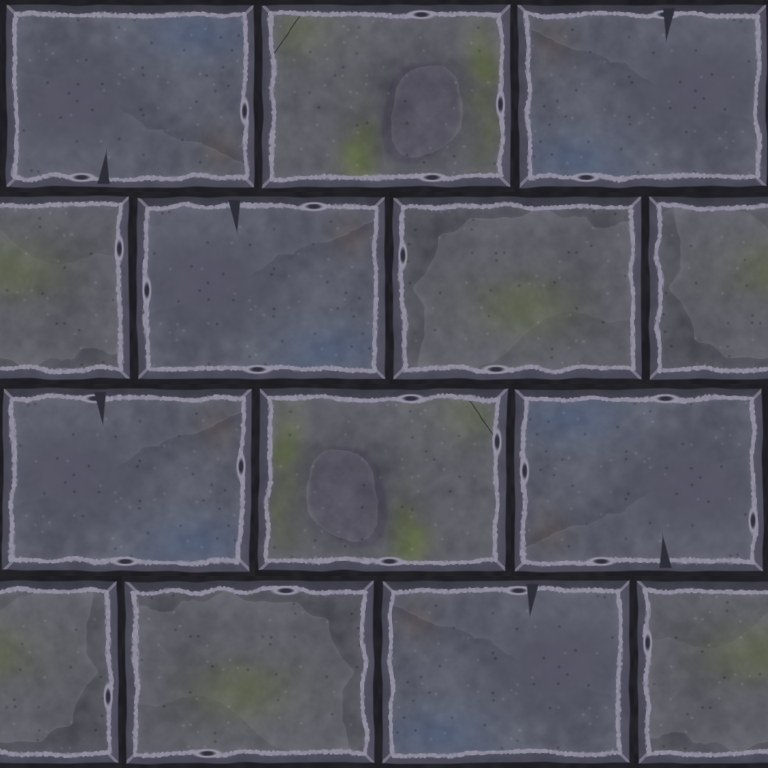
A Shadertoy shader for this texture:

```glsl
// A wall of painted slate blocks: four staggered rows of three, with bevels and pale worn rims.
// Each block has a cracked, mossy or flaked face, mirrored for variety.
// Box distances shape the rims; value noise wobbles the edges and mottles the stone.
#define ROWS 4.0
#define COLUMNS 3.0
#define BLOCK_HALF vec2(0.645, 0.474)
#define BEVEL 0.05
#define RIM_WIDTH 0.0115
#define WOBBLE 0.032
#define MOTTLE 0.085
#define MORTAR_COLOR vec3(0.125, 0.125, 0.145)
#define RIM_COLOR vec3(0.57, 0.56, 0.63)
#define SLATE_COLOR vec3(0.345, 0.355, 0.402)
#define STONE_COLOR vec3(0.362, 0.364, 0.392)
#define MOSS_COLOR vec3(0.365, 0.405, 0.265)

// Start of each row; face * 4 + mirror bits (1: x, 2: y) of each block
const float SHIFT[4] = float[4](0.012, 0.693, -0.006, 0.635);
const int FACE[12] = int[12](3, 4, 0, 1, 8, 10, 1, 5, 2, 9, 0, 11);

float hash(vec2 p) {
    vec3 q = fract(p.xyx * 0.1031);
    q += dot(q, q.yzx + 33.33);
    return fract((q.x + q.y) * q.z);
}

float noise(vec2 p) {
    vec2 i = floor(p), f = fract(p);
    f = f * f * (3.0 - 2.0 * f);
    return mix(mix(hash(i), hash(i + vec2(1, 0)), f.x),
               mix(hash(i + vec2(0, 1)), hash(i + vec2(1, 1)), f.x), f.y);
}

float fbm(vec2 p) {
    float sum = 0.0;
    for (float amp = 0.5; amp > 0.03; amp *= 0.5) {
        sum += amp * noise(p);
        p = mat2(1.6, 1.2, -1.2, 1.6) * p + 7.3;
    }
    return sum;
}

float box(vec2 p, vec2 b) {
    vec2 d = abs(p) - b;
    return length(max(d, 0.0)) + min(max(d.x, d.y), 0.0);
}

// Antialiased coverage of a distance
float fill(float d) {
    float s = 0.002 + 3.0 / iResolution.y;
    return 1.0 - smoothstep(-s, s, d);
}

// Soft elliptical stain
float spot(vec2 p, vec2 c, vec2 r) { p = (p - c) / r; return exp(-dot(p, p)); }

// Shadow on the negative side of an edge, faint light along it
float ledge(float d, float reach) {
    return 0.022 * exp(-abs(d) * 70.0) - 0.055 * fill(d) * exp(min(d, 0.0) / reach);
}

vec3 stoneFace(vec2 p, int kind) {
    vec2 s = p + float(kind + 1) * 19.0;
    float cloud = fbm(s * 3.0) - 0.48;
    float rough = (cloud + fbm(s * 17.0) - 0.48) * MOTTLE;
    vec3 col = kind == 0 ? SLATE_COLOR : STONE_COLOR;
    vec2 w = p + 0.16 * vec2(cloud, fbm(s * 3.0 + 40.0) - 0.48);
    if (kind == 0) {          // crease, smooth patch, blue and rust stains
        float even = spot(p, vec2(0.3, 0.04), vec2(0.32, 0.24));
        col += ledge(p.y - 0.125 + 0.42 * p.x - 0.25 * cloud, 0.12) * smoothstep(0.2, 0.5, noise(s * 4.0));
        col = mix(col, vec3(0.335, 0.335, 0.395), even);
        rough *= 1.0 - 0.85 * even;
        col += vec3(-0.035, -0.005, 0.035) * spot(w, vec2(-0.32, -0.33), vec2(0.28, 0.13));
        col += vec3(0.03, 0.005, -0.025) * spot(w, vec2(-0.48, 0.3), vec2(0.1, 0.14));
    } else if (kind == 1) {   // purple hollow, moss, cracked corner
        float hollow = length((w - vec2(0.17, -0.08)) / vec2(0.85, 1.0)) - 0.25;
        float moss = spot(w, vec2(-0.13, -0.27), vec2(0.09, 0.2)) + spot(w, vec2(0.53, 0.02), vec2(0.08, 0.28))
                   + 0.5 * spot(w, vec2(-0.45, 0.34), vec2(0.2, 0.13));
        col = mix(col, MOSS_COLOR, min(moss, 1.0) * smoothstep(-0.28, 0.12, cloud) * 0.9);
        col = mix(col, vec3(0.325, 0.32, 0.37), 0.75 * fill(hollow * 0.4));
        col += ledge(0.2 * p.x - hollow - 0.06, 0.15);
        float crack = p.y - 0.31 - 1.25 * (p.x + 0.52) - 0.08 * cloud;
        col -= 0.13 * fill(abs(crack) - 0.006) * smoothstep(0.1, 0.18, p.y);
    } else {                  // raised sheet with a broken margin, strata
        float flake = box(w - vec2(0.11, -0.12), vec2(0.55, 0.42)) - 0.09 + 0.1 * noise(s * 9.0);
        col += ledge(-flake, 0.25);
        col += 0.6 * ledge(w.y + 0.29 - 0.35 * w.x - 0.1 * sin(w.x * 7.0), 0.16);
        col = mix(col, MOSS_COLOR, 0.55 * spot(w, vec2(0.03, -0.1), vec2(0.24, 0.13)));
    }
    // Pits and pale flecks
    vec2 cell = floor(s * 24.0);
    float pick = hash(cell + 5.0);
    float fleck = fill((length(fract(s * 24.0) - 0.25 - 0.5 * hash(cell)) - 0.17) / 24.0);
    return col + rough + fleck * (0.05 * step(0.93, pick) - 0.07 * step(pick, 0.04));
}

void mainImage(out vec4 fragColor, in vec2 fragCoord) {
    // Block lookup: rows from the top, one unit per row height
    vec2 uv = fragCoord / iResolution.xy;
    float width = ROWS / COLUMNS, row = floor((1.0 - uv.y) * ROWS);
    float x = (uv.x * ROWS - SHIFT[int(row)]) / width, column = mod(floor(x), COLUMNS);
    vec2 p = vec2((fract(x) - 0.5) * width, 0.5 - fract((1.0 - uv.y) * ROWS));
    vec2 id = vec2(column, row) + 3.0;
    int code = FACE[int(row * COLUMNS + column)], kind = code / 4;
    vec2 m = p * (1.0 - 2.0 * vec2(code & 1, (code >> 1) & 1));

    // Wobbly outline and inner rim
    vec2 s = m + id * 13.7, inner = BLOCK_HALF - BEVEL;
    vec2 drift = vec2(noise(s * 8.0), noise(s * 8.0 + 50.0)) - 0.5;
    vec2 q = p + p.yx * vec2(0.016, -0.012) * (hash(id) - 0.5);
    float outer = box(q + drift * 0.012, BLOCK_HALF), rim = box(q + drift * WOBBLE, inner);
    float brush = noise(s * vec2(90.0, 70.0));

    // Bevel lit by side, with pale mitred corners
    vec2 edge = BLOCK_HALF - abs(p);
    float light = edge.x < edge.y ? 0.288 + 0.012 * sign(p.x) : 0.26 - 0.025 * sign(p.y);
    vec3 bevel = light * vec3(1.0, 1.0, 1.19) + 0.06 * (fbm(s * 14.0) - 0.5);
    bevel = mix(bevel, RIM_COLOR, 0.6 * fill(abs(edge.x - edge.y) - 0.011));

    vec3 col = mix(MORTAR_COLOR + 0.035 * (noise(s * 20.0) - 0.5), bevel, fill(outer));
    col = mix(col, stoneFace(m, kind), fill(rim));
    col = mix(col, RIM_COLOR, 0.16 * exp(-abs(rim) * 45.0) * fill(outer));
    col = mix(col, RIM_COLOR, fill(abs(rim) - RIM_WIDTH * (0.65 + 0.7 * brush)) * (0.78 + 0.22 * brush));

    // Eye-shaped chips, at most one per side
    for (int k = 0; k < 4; k++) {
        float place = hash(id * 7.1 + float(k) * 3.3) - 0.5, side = float(k & 1) * 2.0 - 1.0;
        vec2 v = k < 2 ? (p - inner * vec2(side, place)).yx : p - inner * vec2(place, side);
        float chip = (length(v / vec2(0.052, 0.017)) - 1.0) * 0.017;
        float present = step(0.52, hash(id * 3.7 + float(k) * 9.1));
        col = mix(col, RIM_COLOR, present * fill(abs(chip) - 0.006));
        col = mix(col, vec3(0.19, 0.19, 0.23), present * fill(chip + 0.005));
    }

    // Leaning wedge broken into a long edge
    if (kind == 0) {
        float t = (m.y - 0.29) / 0.14;
        float wedge = max(abs(m.x - 0.125 - 0.012 * t) - 0.026 * t, m.y - 0.458);
        col = mix(col, vec3(0.18, 0.18, 0.22), fill(wedge));
    }
    fragColor = vec4(col, 1.0);
}
```
